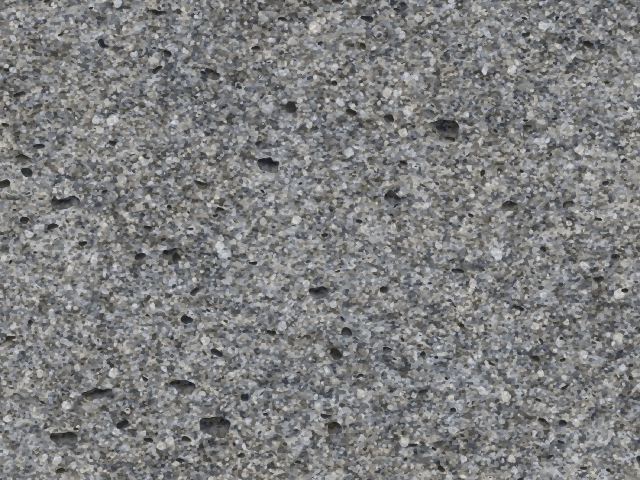
Reproduce this texture procedurally as a WebGL 2 fragment shader.

```glsl
#version 300 es
precision highp float;
// Rough grey volcanic stone: angular mineral grains, pale crystals and dark, flattened pores.

#define BASE_TONE 0.485
#define FINE_CONTRAST 0.32
#define COARSE_CONTRAST 0.22
#define BROAD_CONTRAST 0.15
#define FINE_SCALE 165.0
#define COARSE_SCALE 68.0
#define CRYSTAL_TONE 0.79
#define PORE_TONE 0.15
#define PORE_STRETCH 1.6
#define PORE_WARP 0.010

uniform vec2 u_resolution;
out vec4 fragColor;

vec3 hash(vec2 p) {
    vec3 q = fract(p.xyx * vec3(0.1031, 0.1030, 0.0973));
    q += dot(q, q.yxz + 33.33);
    return fract((q.xxy + q.yzz) * q.zyx);
}

vec3 noise(vec2 p) {
    vec2 cell = floor(p), f = fract(p);
    f = f * f * (3.0 - 2.0 * f);
    vec3 low = mix(hash(cell), hash(cell + vec2(1, 0)), f.x);
    vec3 high = mix(hash(cell + vec2(0, 1)), hash(cell + vec2(1, 1)), f.x);
    return mix(low, high, f.y);
}

// Random values per Voronoi cell, blended softly across the borders.
vec3 facets(vec2 p) {
    vec2 cell = floor(p), f = fract(p);
    vec3 sum = vec3(0.0);
    float total = 0.0;
    for (int y = -1; y <= 1; y++)
    for (int x = -1; x <= 1; x++) {
        vec2 offset = vec2(x, y);
        vec2 d = offset + hash(cell + offset + 71.0).xy - f;
        float weight = exp(-14.0 * dot(d, d));
        sum += weight * hash(cell + offset);
        total += weight;
    }
    return sum / total;
}

// Scattered shapes: x = coverage, y = height inside the shape (-1..1), z = random value.
vec3 scatter(vec2 p, float scale, float chance, vec2 radii, float stretch, float turn, float seed) {
    p *= scale;
    float soft = 0.8 * scale / u_resolution.y;
    vec2 cell = floor(p);
    vec3 best = vec3(0.0);
    for (int y = -1; y <= 1; y++)
    for (int x = -1; x <= 1; x++) {
        vec2 id = cell + vec2(x, y);
        vec3 place = hash(id + seed);
        vec3 form = hash(id + seed + 137.0);
        if (place.z > chance) continue;
        float angle = (form.x - 0.5) * turn;
        float c = cos(angle), s = sin(angle);
        vec2 d = mat2(c, -s, s, c) * (p - id - place.xy);
        d.y *= stretch * mix(0.75, 1.3, form.z);
        float radius = mix(radii.x, radii.y, form.y * form.y);
        float angular = max(max(abs(d.x), abs(d.y)), 0.75 * abs(d.x + d.y));
        float dist = mix(length(d), angular, 0.5) - radius;
        float cover = 1.0 - smoothstep(-soft, soft, dist);
        if (cover > best.x) best = vec3(cover, d.y / radius, form.z);
    }
    return best;
}

void main() {
    vec2 p = gl_FragCoord.xy / u_resolution.y;

    // Ground mass of fine and coarse grains
    vec3 fine = facets(p * vec2(0.9, 1.1) * FINE_SCALE);
    vec3 coarse = facets(p * vec2(0.85, 1.15) * COARSE_SCALE + 40.0);
    vec3 broad = 0.5 * noise(p * 5.0 + 9.0) + 0.5 * noise(p * vec2(16.0, 24.0));
    float tone = BASE_TONE + FINE_CONTRAST * (fine.x - 0.5)
        + COARSE_CONTRAST * (coarse.x - 0.5) + BROAD_CONTRAST * (broad.x - 0.5);

    // Pale crystals, small and large
    vec2 chipped = p + 0.006 * (noise(p * 110.0).xy - 0.5);
    vec3 chip = scatter(chipped, 72.0, 0.28, vec2(0.16, 0.42), 1.1, 6.28, 11.0);
    vec3 crystal = scatter(chipped, 27.0, 0.28, vec2(0.11, 0.28), 1.1, 6.28, 53.0);
    float sparkle = 0.2 * (fine.y - 0.5);
    tone = mix(tone, CRYSTAL_TONE - 0.12 * chip.z + sparkle, 0.8 * chip.x);
    tone = mix(tone, CRYSTAL_TONE - 0.08 * crystal.z + sparkle, 0.88 * crystal.x);

    // Pores: pinholes, small holes and wide hollows with a shaded upper lip
    vec2 ragged = p + PORE_WARP * (noise(p * 65.0 + 5.0).xy - 0.5);
    vec2 hollowed = ragged + 0.022 * (noise(p * 26.0 + 3.0).xy - 0.5);
    vec3 pinhole = scatter(ragged, 46.0, 0.17, vec2(0.09, 0.24), PORE_STRETCH, 1.2, 91.0);
    vec3 hole = scatter(ragged, 18.0, 0.30, vec2(0.07, 0.22), PORE_STRETCH, 0.9, 23.0);
    vec3 hollow = scatter(hollowed, 6.0, 0.40, vec2(0.07, 0.19), PORE_STRETCH, 0.6, 67.0);
    float shade = smoothstep(-0.5, 0.5, hollow.y);
    float hollowTone = mix(0.36, PORE_TONE, shade) + 0.16 * (fine.z - 0.5);
    float holeTone = PORE_TONE + 0.12 * smoothstep(0.2, -0.9, hole.y) + 0.06 * (fine.z - 0.5);
    tone = mix(tone, hollowTone, 0.92 * hollow.x);
    tone = mix(tone, PORE_TONE + 0.07, 0.85 * pinhole.x);
    tone = mix(tone, holeTone, 0.95 * hole.x);

    // Slight warm and cool variation between grains
    float warmth = 0.05 * (coarse.y - 0.5) + 0.03 * (broad.y - 0.5);
    vec3 colour = tone + warmth * vec3(0.6, 0.1, -0.8) + vec3(-0.002, 0.0, 0.002);
    fragColor = vec4(clamp(colour, 0.0, 1.0), 1.0);
}
```
